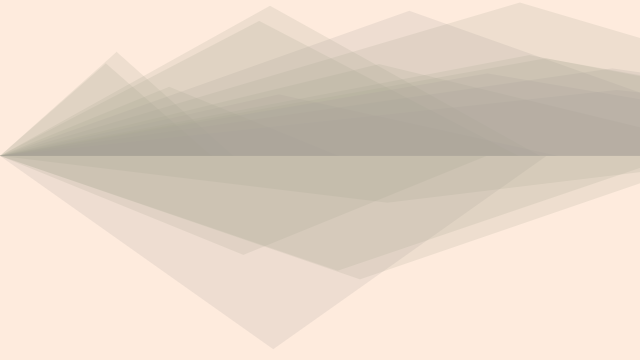
Give the GLSL for this background, as a Shadertoy shader.

```glsl
// Overlapping translucent triangles fan out from one point on the left edge,
// rising above and hanging below a flat horizon on pale peach paper.
// Each is an isosceles tent distance, blended in turn as a thin wash of ink.

// Half base and signed height of each tent, in units of canvas height
const vec2 TENTS[19] = vec2[19](
    vec2(0.324, 0.289), vec2(0.294, 0.257), vec2(1.137, 0.403),
    vec2(0.750, 0.417), vec2(0.720, 0.375), vec2(0.759, -0.537),
    vec2(1.444, 0.426), vec2(0.470, 0.192), vec2(0.775, 0.171),
    vec2(1.053, 0.255), vec2(1.470, 0.280), vec2(1.701, 0.243),
    vec2(1.516, 0.271), vec2(0.676, -0.275), vec2(1.354, 0.229),
    vec2(1.000, -0.343), vec2(0.938, -0.319), vec2(1.713, 0.183),
    vec2(1.076, -0.130));

// Positive inside a tent whose left corner is the origin
float tentDistance(vec2 p, float halfBase, float height) {
    float y = p.y * sign(height);
    float slope = abs(height) / halfBase;
    float roof = slope * (halfBase - abs(p.x - halfBase));
    return min((roof - y) / sqrt(1.0 + slope * slope), y);
}

void mainImage(out vec4 fragColor, in vec2 fragCoord) {
    // Put the origin at the left end of the horizon
    vec2 p = fragCoord / iResolution.y - vec2(0.0, 0.567);
    vec3 sage = vec3(0.643, 0.639, 0.557);
    vec3 rose = vec3(0.647, 0.612, 0.600);
    vec3 color = vec3(0.996, 0.922, 0.867);

    // Every third wash is rose, the others sage
    for (int i = 0; i < 19; i++) {
        float d = tentDistance(p, TENTS[i].x, TENTS[i].y);
        float coverage = clamp(0.5 + d * iResolution.y, 0.0, 1.0);
        color = mix(color, i % 3 == 2 ? rose : sage, 0.18 * coverage);
    }
    fragColor = vec4(color, 1.0);
}
```
